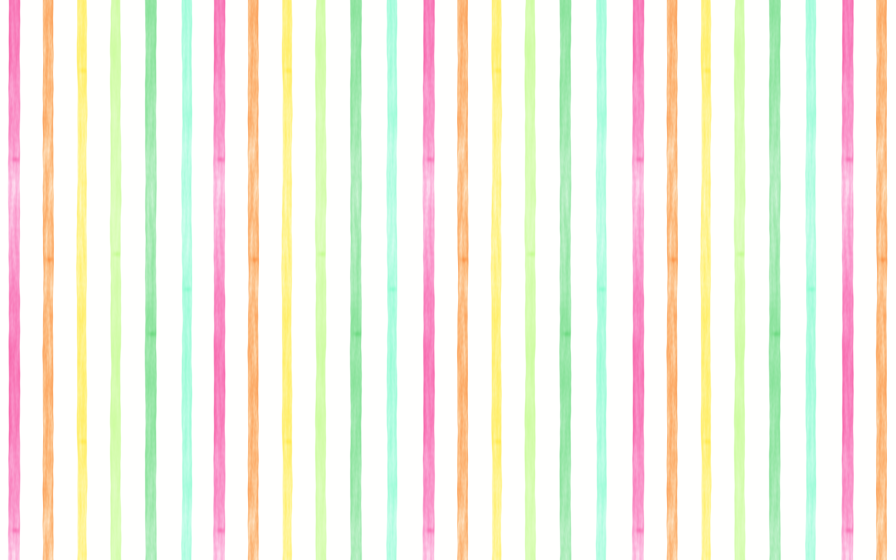
A WebGL 1 fragment shader for this pattern:

```glsl
precision highp float;
// Vertical watercolour stripes: six inks in a repeating set on white paper.
// Each stripe is a distance band with uneven edges; layered gradient noise sets
// the pigment density, which wraps down the canvas so every set wears alike.

uniform vec2 u_resolution;

const float TAU = 6.2831853;
const float SET_WIDTH = 0.3740;    // all lengths are in canvas heights
const float SET_START = 0.0177;
const float WEAR_HEIGHT = 0.6625;
const float SEAM_X = 0.3625;
const float SEAM_SHIFT = 0.0077;

// Random unit gradient for a lattice cell
vec2 cellGradient(vec2 cell) {
  float angle = TAU * fract(sin(dot(cell, vec2(127.1, 311.7))) * 4375.85);
  return vec2(cos(angle), sin(angle));
}

float cornerWeight(vec2 cell, vec2 corner, vec2 f, float rows) {
  vec2 id = cell + corner;
  id.y = mod(id.y, rows);
  return dot(cellGradient(id), f - corner);
}

// Gradient noise that tiles vertically every `rows` cells
float gradientNoise(vec2 p, float rows) {
  vec2 cell = floor(p);
  vec2 f = p - cell;
  vec2 s = f * f * f * (f * (f * 6.0 - 15.0) + 10.0);
  float low = mix(cornerWeight(cell, vec2(0.0, 0.0), f, rows),
                  cornerWeight(cell, vec2(1.0, 0.0), f, rows), s.x);
  float high = mix(cornerWeight(cell, vec2(0.0, 1.0), f, rows),
                   cornerWeight(cell, vec2(1.0, 1.0), f, rows), s.x);
  return mix(low, high, s.y);
}

// Signed horizontal distance to the nearest repeat of a centre line
float repeatedOffset(float x, float centre, float period) {
  float d = x - centre;
  return d - period * floor(d / period + 0.5);
}

// Wandering of one brush edge: slow drift plus small ripples
float edgeWobble(float v, float seed) {
  return 0.0020 * gradientNoise(vec2(seed + 0.37, v * 5.0), 5.0)
       + 0.0011 * gradientNoise(vec2(seed + 0.61, v * 23.0), 23.0);
}

// Small pool of pigment at wrapped height `at`, across position u
float blot(float u, float v, float at) {
  float dv = repeatedOffset(v, at, 1.0) / 0.007;
  float du = (u - 0.3) / 0.8;
  return exp(-dv * dv - du * du);
}

// Pigment density: one broad wash, cloudy patches, long streaks, grain
float pigment(float u, float v, float wash, float streak, float seed) {
  float patches = gradientNoise(vec2(seed + u * 0.35, v * 7.0), 7.0);
  float streaks = gradientNoise(vec2(seed + 40.0 + u * 1.7, v * 11.0), 11.0);
  float grain = gradientNoise(vec2(seed + 80.0 + u * 3.0, v * 70.0), 70.0);
  float rim = smoothstep(0.65, 1.0, abs(u));
  return 0.97 + wash * (0.75 * cos(TAU * (v - 0.03)) + 0.8 * patches)
       + streak * (streaks + 0.35 * grain) + 0.12 * rim;
}

// Lays one repeated stripe over the colour beneath it
vec3 paintStripe(vec3 under, float x, float v, float slot, float width,
                 vec3 ink, float wash, float streak, float blotAt, float seed) {
  float d = repeatedOffset(x, slot * SET_WIDTH, SET_WIDTH);
  float halfWidth = 0.5 * width;
  float left = -halfWidth + edgeWobble(v, seed + 10.0);
  float right = halfWidth + edgeWobble(v, seed + 20.0);
  float soft = 0.75 / u_resolution.y + 0.0003;
  float cover = smoothstep(-soft, soft, d - left)
              * smoothstep(-soft, soft, right - d);
  float u = clamp(d / halfWidth, -1.2, 1.2);
  float density = pigment(u, v, wash, streak, seed)
                + 0.55 * blot(u, v, blotAt);
  vec3 paint = pow(ink, vec3(max(density, 0.25)));
  return mix(under, paint, cover);
}

void main() {
  vec2 p = gl_FragCoord.xy / u_resolution.y;
  float v = fract((1.0 - p.y) / WEAR_HEIGHT);

  // The first set sits slightly closer to its neighbour
  float x = p.x - SET_START - SEAM_SHIFT * (1.0 - step(SEAM_X, p.x));

  vec3 pink = vec3(0.98, 0.57, 0.78);
  vec3 orange = vec3(0.99, 0.74, 0.51);
  vec3 yellow = vec3(1.00, 0.95, 0.53);
  vec3 lime = vec3(0.84, 0.99, 0.69);
  vec3 green = vec3(0.62, 0.91, 0.68);
  vec3 mint = vec3(0.69, 0.99, 0.88);

  // Arguments after the ink: wash, streak, blot height, seed
  vec3 c = vec3(1.0, 1.0, 0.997);
  c = paintStripe(c, x, v, 0.0000, 0.0192, pink, 0.42, 0.45, 0.430, 101.0);
  c = paintStripe(c, x, v, 0.1616, 0.0177, orange, 0.12, 0.70, 0.195, 203.0);
  c = paintStripe(c, x, v, 0.1616, 0.0177, orange, 0.12, 0.70, 0.700, 203.0);
  c = paintStripe(c, x, v, 0.3231, 0.0167, yellow, 0.22, 0.60, 0.190, 307.0);
  c = paintStripe(c, x, v, 0.4847, 0.0182, lime, 0.14, 0.25, 0.685, 409.0);
  c = paintStripe(c, x, v, 0.6518, 0.0198, green, 0.24, 0.40, 0.900, 503.0);
  c = paintStripe(c, x, v, 0.8245, 0.0172, mint, 0.18, 0.45, 0.780, 601.0);
  gl_FragColor = vec4(c, 1.0);
}
```
